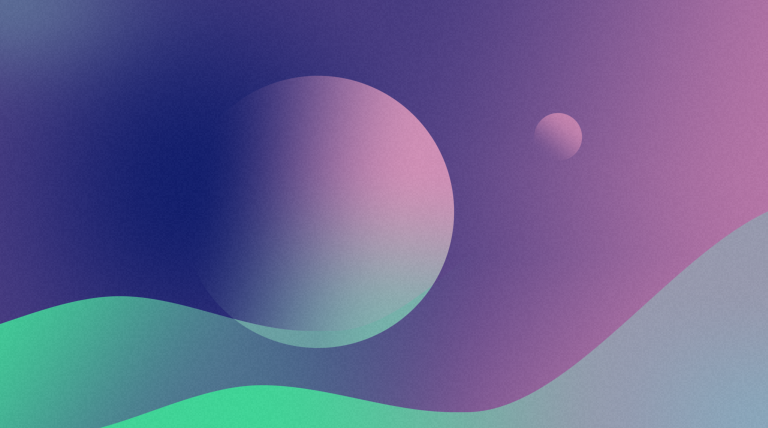
Reproduce this background procedurally as a Shadertoy shader.

```glsl
// Dusk gradient sky with a fading planet, a small moon and flowing green hills.

float hash(vec2 cell) {
    vec3 q = fract(cell.xyx * vec3(0.1031, 0.1030, 0.0973));
    q += dot(q, q.yzx + 33.33);
    return fract((q.x + q.y) * q.z);
}

// Soft coverage of a region whose signed distance is negative inside
float cover(float dist) {
    float edge = 0.75 / iResolution.y;
    return 1.0 - smoothstep(-edge, edge, dist);
}

vec3 sky(vec2 p) {
    float halo = length((p - vec2(0.44, 0.57)) * vec2(1.0, 0.8));
    vec3 color = mix(vec3(0.08, 0.125, 0.43), vec3(0.28, 0.235, 0.505), smoothstep(0.02, 0.56, halo));
    float warmth = p.x + 0.6 * max(0.4 - p.y, 0.0) - 0.3 * max(p.y - 0.6, 0.0);
    color = mix(color, vec3(0.71, 0.46, 0.65), smoothstep(0.75, 1.87, warmth));
    float corner = length((p - vec2(0.0, 1.0)) * vec2(1.0, 1.7));
    return mix(color, vec3(0.38, 0.48, 0.61), 0.75 * exp(-corner * corner * 11.0));
}

// Hill outlines: crest, dip, then a long climb to the right
float backHill(float x) {
    return 0.188 + 0.12 * smoothstep(-0.25, 0.28, x)
        - 0.081 * smoothstep(0.28, 0.72, x) + 0.36 * smoothstep(0.78, 1.42, x);
}

float frontHill(float x) {
    return -0.02 + 0.12 * smoothstep(0.1, 0.612, x)
        - 0.063 * smoothstep(0.612, 1.06, x) + 0.5 * smoothstep(1.09, 1.92, x);
}

// Distance to a height curve, corrected by its slope
float below(vec2 p, float height, float slope) {
    return (p.y - height) / sqrt(1.0 + slope * slope);
}

void mainImage(out vec4 fragColor, in vec2 fragCoord) {
    vec2 p = fragCoord / iResolution.y;
    vec3 color = sky(p);

    // Moon, dissolving towards the lower left
    vec2 moon = (p - vec2(1.304, 0.680)) / 0.056;
    float moonLight = smoothstep(-1.0, 0.9, dot(moon, vec2(0.62, 0.78)));
    color = mix(color, vec3(0.76, 0.51, 0.68), moonLight * cover((length(moon) - 1.0) * 0.056));

    // Back hill, dissolving towards the right
    float step_ = 0.002;
    float backSlope = (backHill(p.x + step_) - backHill(p.x - step_)) / (2.0 * step_);
    float back = cover(below(p, backHill(p.x), backSlope));
    vec3 backColor = mix(vec3(0.25, 0.81, 0.59), vec3(0.31, 0.45, 0.56),
        smoothstep(-0.12, 0.66, p.x + 0.7 * (0.25 - p.y)));
    color = mix(color, backColor, back * (1.0 - smoothstep(0.5, 1.16, p.x)));

    // Planet, lit from the right and tinted green where the hill shows through
    vec2 planet = (p - vec2(0.743, 0.505)) / 0.318;
    float planetLight = smoothstep(-0.95, 0.72, planet.x - 0.2 * planet.y);
    vec3 planetColor = mix(vec3(0.50, 0.69, 0.68), vec3(0.81, 0.56, 0.71),
        smoothstep(-0.95, 0.45, planet.y + 0.1 * planet.x));
    planetColor = mix(planetColor, vec3(0.44, 0.70, 0.66), 0.7 * back);
    planetLight = mix(planetLight, max(planetLight, 0.75), back);
    color = mix(color, planetColor, planetLight * cover((length(planet) - 1.0) * 0.318));

    // Front hill, from green through grey to lilac
    float frontSlope = (frontHill(p.x + step_) - frontHill(p.x - step_)) / (2.0 * step_);
    vec3 frontColor = mix(vec3(0.25, 0.83, 0.59), vec3(0.59, 0.60, 0.68), smoothstep(0.55, 1.5, p.x));
    frontColor = mix(frontColor, vec3(0.54, 0.65, 0.73),
        smoothstep(1.3, 1.8, p.x) * (1.0 - smoothstep(0.0, 0.35, p.y)));
    color = mix(color, frontColor, cover(below(p, frontHill(p.x), frontSlope)));

    // Fine grain
    color += 0.022 * (hash(floor(p * 286.0)) - 0.5);
    fragColor = vec4(color, 1.0);
}
```
